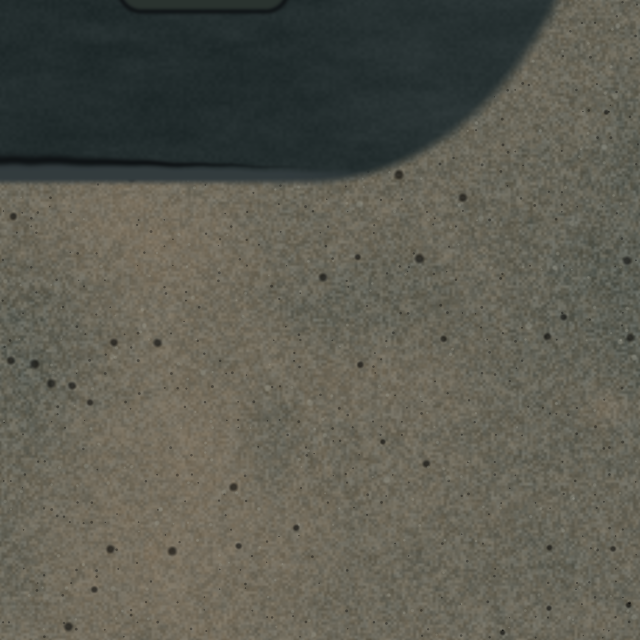
Give the GLSL for this texture, as a Shadertoy shader.

```glsl
// Sandy asphalt under a dark, round-cornered panel with a soft edge.
// Broad Gaussian patches tint the ground, layered value noise gives it grain,
// and jittered cells scatter dark pits and pale grit across it.

#define GRAIN_SCALE 230.0
#define GRAIN_AMOUNT 0.15
#define MOTTLE_AMOUNT 0.42
#define EDGE_SOFTNESS 0.010
#define COOL_GROUND vec3(0.352, 0.362, 0.325)
#define WARM_GROUND vec3(0.490, 0.450, 0.382)
#define PANEL_COLOR vec3(0.135, 0.175, 0.178)
#define RIM_COLOR vec3(0.200, 0.235, 0.245)
#define SEAM_COLOR vec3(0.060, 0.075, 0.082)

float hash(vec2 p) {
    vec3 q = fract(p.xyx * 0.1031);
    q += dot(q, q.yzx + 33.33);
    return fract((q.x + q.y) * q.z);
}

float noise(vec2 p) {
    vec2 cell = floor(p), f = fract(p);
    f = f * f * (3.0 - 2.0 * f);
    return mix(mix(hash(cell), hash(cell + vec2(1, 0)), f.x),
               mix(hash(cell + vec2(0, 1)), hash(cell + vec2(1, 1)), f.x), f.y);
}

float fbm(vec2 p) {
    float sum = 0.0, amp = 0.5;
    for (int i = 0; i < 5; i++) {
        sum += amp * noise(p);
        p = mat2(1.6, 1.2, -1.2, 1.6) * p + 17.3;
        amp *= 0.5;
    }
    return sum / 0.97;
}

float patchAt(vec2 p, vec2 center, vec2 size) {
    vec2 d = (p - center) / size;
    return exp(-dot(d, d));
}

// One round speck in a random share of the cells
float specks(vec2 p, float scale, float share, float seed) {
    vec2 q = p * scale, cell = floor(q), key = cell + seed;
    vec2 center = 0.3 + 0.4 * vec2(hash(key + 11.0), hash(key + 47.0));
    float radius = mix(0.10, 0.26, hash(key + 83.0));
    float disc = 1.0 - smoothstep(radius * 0.4, radius + 0.06, length(q - cell - center));
    return disc * step(hash(key), share);
}

// Approximate distance to the panel: flat below, elliptical at the right
float panelDistance(vec2 p) {
    vec2 radii = vec2(0.46, 0.60);
    vec2 d = vec2(max(p.x - 0.48, 0.0), min(p.y - 1.315, 0.0)) / radii;
    float len = max(length(d), 0.001);
    return (len - 1.0) * len / max(length(d / radii), 0.001);
}

float roundBox(vec2 p, vec2 halfSize, float radius) {
    vec2 d = abs(p) - halfSize + radius;
    return length(max(d, 0.0)) + min(max(d.x, d.y), 0.0) - radius;
}

vec3 groundColor(vec2 p) {
    float warmth = 0.47
        + 0.42 * patchAt(p, vec2(0.27, 0.20), vec2(0.17, 0.36))
        + 0.28 * patchAt(p, vec2(0.20, 0.63), vec2(0.25, 0.10))
        + 0.16 * patchAt(p, vec2(0.60, 0.40), vec2(0.13, 0.07))
        + 0.50 * patchAt(p, vec2(0.95, 0.36), vec2(0.045, 0.035))
        - 0.38 * patchAt(p, vec2(0.02, 0.43), vec2(0.13, 0.19))
        - 0.22 * patchAt(p, vec2(0.55, 0.52), vec2(0.15, 0.08))
        - 0.22 * patchAt(p, vec2(0.43, 0.33), vec2(0.04, 0.09))
        - 0.35 * patchAt(p, vec2(1.02, 0.58), vec2(0.24, 0.36));
    warmth += MOTTLE_AMOUNT * (fbm(p * 9.0 + 4.0) - 0.5);
    warmth += 0.35 * (fbm(p * 60.0) - 0.5);
    warmth = clamp(warmth, 0.0, 1.0);
    vec3 color = mix(COOL_GROUND, WARM_GROUND, warmth);

    // Grain is quieter where sand fills the surface
    float grain = 0.65 * noise(p * GRAIN_SCALE) + 0.35 * noise(p * GRAIN_SCALE * 0.53 + 31.0) - 0.5;
    color += GRAIN_AMOUNT * grain * mix(1.25, 0.65, warmth);
    float tint = noise(p * 140.0 + 70.0) - 0.5;
    color += tint * vec3(0.018, 0.0, -0.018);

    float pits = specks(p, 95.0, 0.06, 3.0) * 0.35 + specks(p, 31.0, 0.035, 9.0) * 0.55;
    float grit = specks(p, 80.0, 0.035, 21.0) * 0.35 + specks(p, 42.0, 0.02, 57.0) * 0.4;
    color *= 1.0 - pits;
    return mix(color, vec3(0.60, 0.60, 0.55), grit);
}

vec3 panelColor(vec2 p) {
    float wave = fbm(p * vec2(14.0, 38.0)) - 0.5;
    vec3 color = PANEL_COLOR + 0.045 * wave + 0.02 * (noise(p * 180.0) - 0.5);
    color += 0.025 * smoothstep(0.40, 0.75, p.x);

    // Lighter rim below a dark seam that fades to the right
    float seamY = 0.751 - 0.027 * p.x + 0.003 * (noise(p.xx * 22.0) - 0.5);
    float rim = 1.0 - smoothstep(seamY - 0.012, seamY + 0.002, p.y);
    color = mix(color, RIM_COLOR, rim * (1.0 - smoothstep(0.42, 0.68, p.x)));
    float seamWidth = mix(0.008, 0.003, smoothstep(0.0, 0.42, p.x));
    float seam = exp(-pow((p.y - seamY) / seamWidth, 2.0));
    color = mix(color, SEAM_COLOR, seam * (1.0 - smoothstep(0.22, 0.52, p.x)));

    // Rounded tab with a dark outline at the top
    float tab = roundBox(p - vec2(0.318, 1.045), vec2(0.132, 0.063), 0.035);
    color = mix(color, vec3(0.165, 0.20, 0.185), 1.0 - smoothstep(-0.006, 0.002, tab));
    return mix(color, SEAM_COLOR, 0.85 * exp(-pow(tab / 0.0045, 2.0)));
}

void mainImage(out vec4 fragColor, in vec2 fragCoord) {
    vec2 p = fragCoord / iResolution.xy;
    float d = panelDistance(p);
    float softness = EDGE_SOFTNESS * mix(0.7, 1.5, smoothstep(0.3, 0.85, p.x));
    float outside = smoothstep(-softness, softness, d);
    vec3 color = mix(panelColor(p), groundColor(p), outside);
    fragColor = vec4(color, 1.0);
}
```
